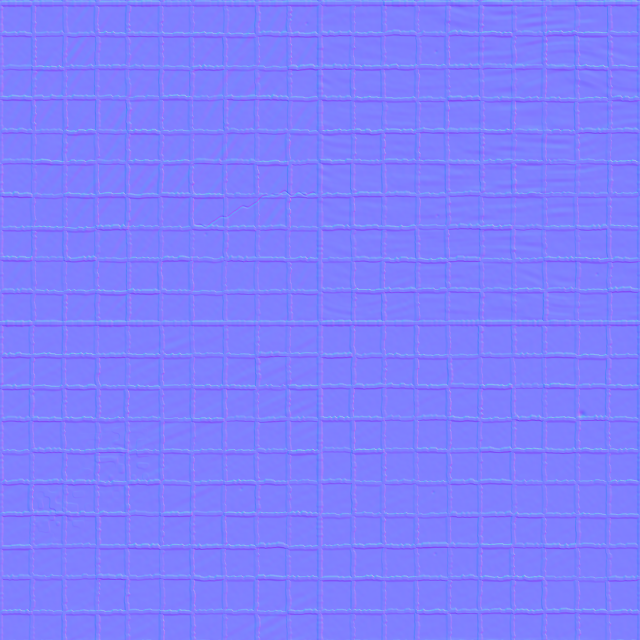
Write a WebGL 1 fragment shader that draws this texture map.

```glsl
precision highp float;
// Tangent-space normal map of a plaster wall: a 20 by 20 grid of thin raised
// joints in four panels, each panel brushed in its own direction.
// A wrapping height field is built first, then differentiated into normals.

uniform vec2 u_resolution;

#define CELLS 20.0          // repeats across and down
#define PANEL 10.0          // repeats per panel side
#define RIDGE_WIDTH 0.095   // half width of a joint, in cells
#define CREST 0.032         // half width of its flat top, in cells
#define ROW_HEIGHT 0.0165   // height of horizontal joints, in cells
#define COLUMN_HEIGHT 0.0115 // height of vertical joints, in cells
#define WOBBLE 0.035        // raggedness of the joints, in cells
#define BRUSH 0.015         // depth of the brush strokes, in cells
#define GRAIN 0.0025        // depth of the fine grain, in cells
#define WEAR 0.014          // depth of flakes, crack and chips, in cells
#define GRID_SHIFT vec2(0.0, -0.11)
#define STEP 0.0009         // sampling distance for the slope

float hash(vec2 p) {
  return fract(sin(dot(p, vec2(127.1, 311.7))) * 43758.5453);
}

// Whole-number remainder that is safe against rounding.
vec2 wrap(vec2 i, vec2 period) {
  return floor(mod(i + 0.5, period));
}

// Value noise that wraps after a whole number of lattice cells.
float noise(vec2 p, vec2 period) {
  vec2 i = floor(p), f = p - i;
  f = f * f * (3.0 - 2.0 * f);
  vec2 a = wrap(i, period), b = wrap(i + 1.0, period);
  return mix(mix(hash(a), hash(vec2(b.x, a.y)), f.x),
             mix(hash(vec2(a.x, b.y)), hash(b), f.x), f.y);
}

// One family of joints; offset, lean and strength vary by segment.
float ridge(float across, float along, float family) {
  float nearest = floor(across + 0.5);
  vec2 id = wrap(vec2(nearest, floor(along)), vec2(CELLS));
  float side = floor((id.y + 0.5) / PANEL);
  float joint = 1.0 - step(0.5, mod(id.x + 0.25, PANEL) - 0.25);
  vec2 key = id + vec2(31.0 * family, 7.0);
  float lane = id.x * 2.0 + family;
  float slow = noise(vec2(along * 3.0, lane), CELLS * vec2(3.0, 2.0)) - 0.5;
  float fine = noise(vec2(along * 13.0, lane), CELLS * vec2(13.0, 2.0)) - 0.5;
  float shift = 0.015 + (hash(vec2(lane, side + 53.0)) - 0.5) * 0.08
              + (hash(key) - 0.5) * 0.03 + (slow + fine) * WOBBLE;
  float d = across - nearest - shift * (1.0 - 0.8 * joint);
  float lean = sign(d) * (hash(key + 17.0) - 0.6) * 0.6 * (1.0 - joint);
  float width = RIDGE_WIDTH * (1.0 + 0.15 * joint + lean + 0.35 * fine);
  float strength = mix(0.6, 1.15, hash(key + 41.0)) + 0.3 * joint;
  strength *= 1.0 + 0.35 * fine;
  return strength * (1.0 - smoothstep(CREST, max(width, CREST + 0.03), abs(d)));
}

// Brush strokes: steep, level, shallow and nearly smooth panels.
float strokes(vec2 p) {
  vec2 half_wave = smoothstep(-0.03, 0.03, sin(6.2831853 * p));
  float left = half_wave.x, low = half_wave.y;
  float warp = noise(p * 9.0, vec2(9.0)) * 1.8;
  float patches = smoothstep(0.25, 0.8, noise(p * 7.0 + 3.0, vec2(7.0)));
  float steep = noise(vec2((3.0 * p.x - 2.0 * p.y) * 37.0 + warp,
                           (2.0 * p.x + 3.0 * p.y) * 5.0), vec2(37.0, 5.0));
  float level = noise(vec2(p.x * 24.0, p.y * 125.0 + warp * 3.0),
                      vec2(24.0, 125.0));
  float shallow = noise(vec2((p.x - 2.0 * p.y) * 53.0 + warp,
                             (2.0 * p.x + p.y) * 7.0), vec2(53.0, 7.0));
  float upper = mix(level * 1.2, steep, left);
  float lower = mix(shallow * 0.3, shallow * 0.75, left);
  return mix(upper, lower, low) * (0.4 + 0.6 * patches);
}

float blob(vec2 p, vec2 centre, float radius) {
  vec2 d = (fract(p - centre + 0.5) - 0.5) / radius;
  return exp(-dot(d, d));
}

// Flaked areas, one hairline crack and a few small chips.
float wear(vec2 p) {
  float area = blob(p, vec2(0.09, 0.20), 0.035)
             + blob(p, vec2(0.19, 0.28), 0.045);
  float flakes = area * smoothstep(0.4, 0.7, noise(p * 110.0, vec2(110.0)));
  float t = (p.x - 0.30) / 0.20;
  float path = 0.646 + 0.052 * smoothstep(0.0, 0.75, t)
             + (noise(vec2(p.x * 90.0, 2.0), vec2(90.0)) - 0.5) * 0.009;
  float reach = smoothstep(0.0, 0.06, t) * (1.0 - smoothstep(0.94, 1.0, t));
  float rift = (p.y - path) / 0.0014;
  float crack = reach * exp(-rift * rift);
  vec2 cell = floor(p * CELLS);
  vec2 spot = 0.25 + 0.5 * vec2(hash(cell + 3.0), hash(cell + 9.0));
  vec2 d = (fract(p * CELLS) - spot) / 0.045;
  float chip = step(0.975, hash(cell + 71.0)) * exp(-dot(d, d));
  float pit = blob(p, vec2(0.909, 0.352), 0.005);
  return 0.6 * flakes - 0.7 * crack - 0.5 * chip - 2.0 * pit;
}

float height(vec2 p) {
  p = fract(p);
  vec2 q = p * CELLS - GRID_SHIFT;
  float columns = COLUMN_HEIGHT * ridge(q.x, q.y, 0.0);
  float rows = ROW_HEIGHT * ridge(q.y, q.x, 1.0);
  float grain = noise(p * 150.0, vec2(150.0));
  return max(columns, rows) + BRUSH * strokes(p) + GRAIN * grain
       + WEAR * wear(p);
}

void main() {
  vec2 p = gl_FragCoord.xy / u_resolution;
  vec2 e = vec2(STEP, 0.0);
  vec2 slope = vec2(height(p + e.xy) - height(p - e.xy),
                    height(p + e.yx) - height(p - e.yx));
  slope /= 2.0 * STEP * CELLS;
  vec3 normal = normalize(vec3(-slope, 1.0));
  gl_FragColor = vec4(0.5 + 0.5 * normal, 1.0);
}
```
